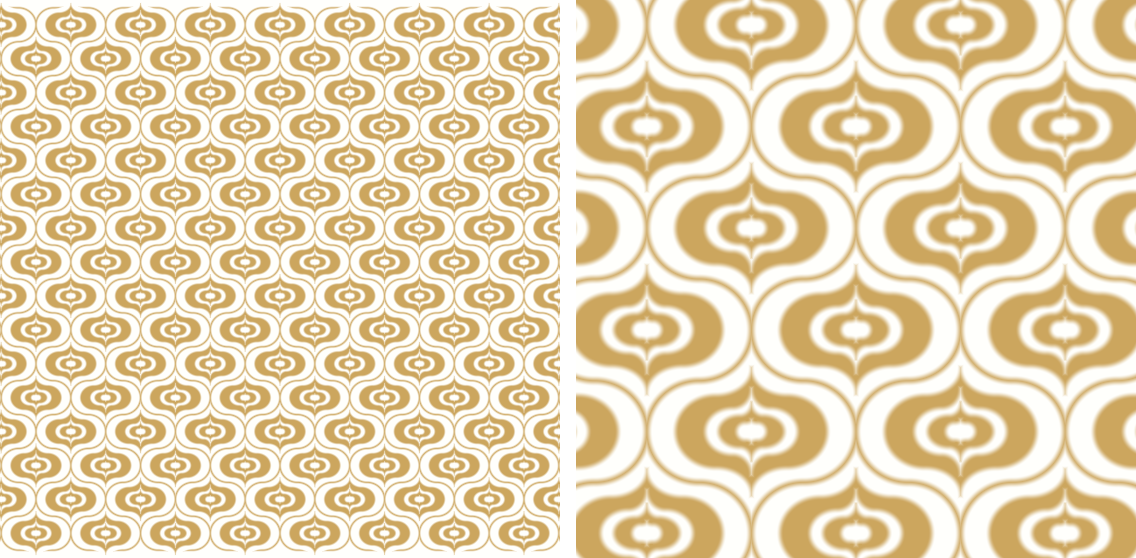
Left, the full canvas; right, a detail of the centre.
Reproduce this pattern procedurally as a Shadertoy shader.

```glsl
// Gold ogee medallions in half-drop rows, framed by a thin interlocking ogee line.

const float CELL_H = 0.972; // cell height, with cell width = 1

// Approximate signed distance to an axis-aligned ellipse of radii r
float ellipseDist(vec2 p, vec2 r) {
    p += 1e-5;
    float k = length(p / r);
    return k * (k - 1.0) / length(p / (r * r));
}

// Ogee: convex shoulder beyond x = neck, concave sweep up to a pointed tip
float ogeeDist(vec2 p, float halfWidth, float neck, float shoulder, float tip) {
    p = abs(p);
    if (p.x > neck) return ellipseDist(p - vec2(neck, 0.0), vec2(halfWidth - neck, shoulder));
    vec2 q = vec2(p.x - neck, min(p.y - tip, 0.0));
    return max(-ellipseDist(q, vec2(neck, tip - shoulder)), p.y - tip);
}

float fill(float d, float soft) {
    return 1.0 - smoothstep(-soft, soft, d);
}

// Nested gold and white ogees
float medallion(vec2 p, float soft) {
    float ink = fill(ogeeDist(p, 0.364, 0.17, 0.175, 0.305), soft);
    ink *= 1.0 - fill(ogeeDist(p, 0.22, 0.09, 0.11, 0.205), soft);
    ink = max(ink, fill(ogeeDist(p, 0.158, 0.055, 0.078, 0.14), soft));
    return ink * (1.0 - fill(ogeeDist(p, 0.07, 0.03, 0.04, 0.055), soft));
}

void mainImage(out vec4 fragColor, in vec2 fragCoord) {
    vec2 uv = fragCoord / iResolution.xy - 0.5;
    vec2 pos = uv * vec2(8.033, 8.231 * CELL_H);
    float soft = max(0.018, 8.033 / iResolution.x);
    vec2 cell = vec2(1.0, CELL_H);
    float ink = 0.0;

    // Two interleaved grids make the half-drop
    for (int i = 0; i < 2; i++) {
        vec2 offset = vec2(0.5 * float(i), CELL_H * (0.5 * float(i) - 0.25));
        vec2 p = mod(pos - offset + 0.5 * cell, cell) - 0.5 * cell;

        // Keep the sixteen whole rows only
        float rowY = abs(pos.y - p.y);
        if (rowY < 4.0 * CELL_H) ink = max(ink, medallion(p, soft));

        // Frame line, trimmed level with the outer rows
        float frame = abs(ogeeDist(p, 0.5, 0.25, 0.25 * CELL_H, 0.5 * CELL_H)) - 0.01;
        float trim = abs(pos.y) - 4.0 * CELL_H - 0.01;
        ink = max(ink, fill(max(frame, trim), soft));
    }

    vec3 color = mix(vec3(1.0, 1.0, 0.99), vec3(0.80, 0.65, 0.37), ink);
    fragColor = vec4(color, 1.0);
}
```
